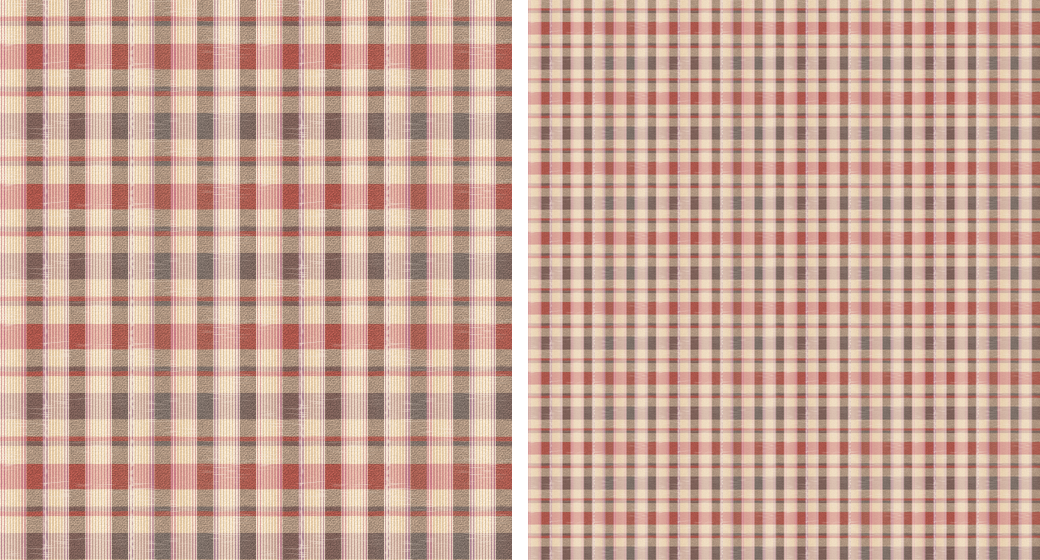
Left, the tile; right, the same tile 2 across and 2 down.
A Shadertoy shader for this pattern:

```glsl
const float TAU = 6.2831853;

vec2 latticeGradient(vec2 cell, vec2 period) {
    cell = mod(cell, period);
    vec3 h = fract(cell.xyx * vec3(0.1031, 0.1137, 0.0973));
    h += dot(h, h.yzx + 33.33);
    float angle = TAU * fract((h.x + h.y) * h.z);
    return vec2(cos(angle), sin(angle));
}

// Gradient noise that wraps once per unit tile; frequency holds whole numbers
float tileNoise(vec2 tile, vec2 frequency) {
    vec2 p = tile * frequency;
    vec2 i = floor(p), f = p - i;
    vec2 u = f * f * f * (f * (f * 6.0 - 15.0) + 10.0);
    vec2 e = vec2(1, 0);
    float a = dot(latticeGradient(i, frequency), f);
    float b = dot(latticeGradient(i + e.xy, frequency), f - e.xy);
    float c = dot(latticeGradient(i + e.yx, frequency), f - e.yx);
    float d = dot(latticeGradient(i + e.xx, frequency), f - e.xx);
    return mix(mix(a, b, u.x), mix(c, d, u.x), u.y);
}

// Soft-edged band on a wrapping unit axis
float band(float x, float centre, float halfWidth, float soft) {
    float d = abs(fract(x - centre + 0.5) - 0.5) - halfWidth;
    return 1.0 - smoothstep(-soft, soft, d);
}

void mainImage(out vec4 fragColor, in vec2 fragCoord) {
    // Two tiles across, four down; each holds six columns and one sett of rows
    vec2 tile = fragCoord / iResolution.xy * vec2(2, 4);
    tile.y = -tile.y;
    vec2 soft = vec2(1.2, 2.4) / iResolution.xy;

    // Weft rows, barely wavy
    float v = tile.y + 0.003 * tileNoise(tile, vec2(14, 5));
    float red = band(v, 0.404, 0.091, soft.y)
              + band(v, 0.135, 0.017, soft.y)
              + band(v, 0.669, 0.018, soft.y);
    float grey = band(v, 0.901, 0.094, soft.y)
               + band(v, 0.169, 0.017, soft.y)
               + band(v, 0.635, 0.017, soft.y);

    // Solid columns, drifting from maroon to slate across the tile
    float drift = 0.5 + 0.5 * cos(TAU * (tile.x - 0.22));
    vec3 greyYarn = mix(vec3(0.49, 0.44, 0.41), vec3(0.49, 0.37, 0.34), drift);
    vec3 redYarn = mix(vec3(0.66, 0.38, 0.33), vec3(0.67, 0.33, 0.29), drift);
    vec3 solid = mix(vec3(0.68, 0.58, 0.50), redYarn, red);
    solid = mix(solid, greyYarn, grey);

    // Pale columns: nine pinstripes, mauve and pink outside, straw inside
    float column = fract(tile.x * 6.0);
    float t = column / 0.62;
    float line = smoothstep(0.25, 0.75, 0.5 - 0.5 * cos(TAU * 9.0 * t));
    float parity = 0.5 + 0.5 * cos(TAU * (tile.x * 3.0 - 0.15));
    vec3 rose = mix(vec3(0.77, 0.63, 0.64), vec3(0.87, 0.65, 0.61), parity);
    float outer = smoothstep(0.24, 0.36, abs(t - 0.52));
    vec3 pinstripe = mix(vec3(0.89, 0.78, 0.63), rose, outer);
    vec3 gap = vec3(0.96, 0.91, 0.83);

    // The weft tints the pinstripes strongly and the gaps lightly
    vec3 lineTint = mix(vec3(1), vec3(0.92, 0.73, 0.85), red);
    lineTint = mix(lineTint, vec3(0.86, 0.80, 0.90), grey);
    vec3 gapTint = mix(vec3(1), vec3(0.95, 0.82, 0.83), red);
    gapTint = mix(gapTint, vec3(0.94, 0.90, 0.91), grey);
    vec3 pale = mix(gap * gapTint, pinstripe * lineTint, line);

    float solidColumn = band(tile.x * 6.0, 0.81, 0.19, soft.x * 6.0);
    vec3 cloth = mix(pale, solid, solidColumn);

    // Fine twill and heathered yarn
    float twill = sin(TAU * dot(tile, vec2(78, 42)));
    float grain = tileNoise(tile, vec2(170, 112));
    float slub = tileNoise(tile, vec2(30, 100));
    cloth *= 1.0 + mix(0.3, 1.0, solidColumn) * (0.05 * twill + 0.26 * grain + 0.10 * slub);

    // Worn weft streaks: faint broken threads gathered in patches
    vec2 bent = tile + vec2(0, 0.012 * tileNoise(tile, vec2(6, 3)));
    float patches = smoothstep(-0.05, 0.35, tileNoise(tile, vec2(4, 5)));
    float streak = smoothstep(0.05, 0.4, tileNoise(bent, vec2(14, 84))) * patches;

    // Ragged warp scuffs beside two columns
    float ragged = tile.x + 0.012 * tileNoise(tile, vec2(8, 28));
    float scuff = band(ragged, 0.515, 0.005, 0.005) + 0.7 * band(ragged, 0.178, 0.005, 0.005);
    scuff *= smoothstep(-0.3, 0.2, tileNoise(tile, vec2(40, 34)));

    float wear = clamp(0.45 * streak + 0.65 * scuff, 0.0, 0.7);
    cloth = mix(cloth, mix(vec3(0.95, 0.90, 0.84), cloth, 0.5 * solidColumn), wear);

    fragColor = vec4(clamp(cloth, 0.0, 1.0), 1);
}
```
